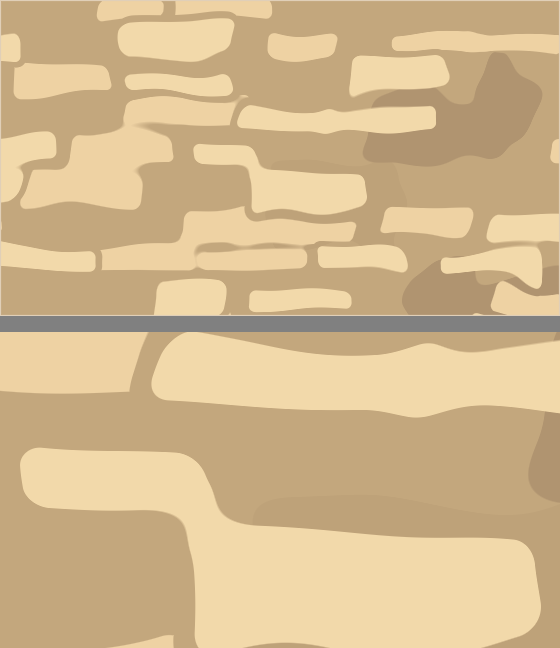
Top, the full canvas; bottom, a detail of the centre.
A WebGL 1 fragment shader for this texture:

```glsl
precision highp float;
// Flat camouflage of wavy, brick-like cream patches over tan and brown.
// Jittered rounded boxes on staggered rows are smoothly merged per tone,
// and gradient noise bends the plane so that every outline is irregular.

uniform vec2 u_resolution;

const vec3 TAN = vec3(0.765, 0.655, 0.49);
const vec3 DEEP_TAN = vec3(0.745, 0.635, 0.475);
const vec3 BROWN = vec3(0.69, 0.58, 0.44);
const vec3 CREAM = vec3(0.95, 0.85, 0.665);
const vec3 SAND = vec3(0.932, 0.822, 0.64);
const vec3 RIM = vec3(0.88, 0.81, 0.72);

const vec2 CELL = vec2(0.36, 0.115);
const float FILL = 0.68;      // share of cells that hold a brick
const float TONE_GAP = 0.022; // ground kept free between the two tones
const float RIM_WIDTH = 0.0035;

vec2 hash2(vec2 p) {
  vec3 q = fract(p.xyx * vec3(0.1031, 0.103, 0.0973));
  q += dot(q, q.yzx + 33.33);
  return fract((q.xx + q.yz) * q.zy);
}

float gradientDot(vec2 corner, vec2 offset) {
  return dot(hash2(corner) * 2.0 - 1.0, offset);
}

float gradientNoise(vec2 p) {
  vec2 i = floor(p), f = fract(p);
  vec2 u = f * f * f * (f * (f * 6.0 - 15.0) + 10.0);
  vec2 e = vec2(1.0, 0.0);
  float low = mix(gradientDot(i, f), gradientDot(i + e, f - e), u.x);
  float high = mix(gradientDot(i + e.yx, f - e.yx),
                   gradientDot(i + e.xx, f - e.xx), u.x);
  return mix(low, high, u.y);
}

vec2 warp(vec2 p, vec2 frequency, float amount) {
  vec2 q = p * frequency;
  return p + amount * vec2(gradientNoise(q + 17.3), gradientNoise(q + 51.7));
}

float roundedBox(vec2 p, vec2 halfSize, float radius) {
  vec2 q = abs(p) - halfSize + radius;
  return length(max(q, 0.0)) + min(max(q.x, q.y), 0.0) - radius;
}

float smoothMin(float a, float b, float k) {
  float h = max(k - abs(a - b), 0.0) / k;
  return min(a, b) - h * h * k * 0.25;
}

float cover(float d, float pixel) {
  return clamp(0.5 - d / pixel, 0.0, 1.0);
}

// One brick with its own size, slope and taper
float brick(vec2 p, vec2 id) {
  vec2 size = hash2(id + 31.0);
  vec2 lean = hash2(id + 67.0) - 0.5;
  vec2 halfSize = mix(vec2(0.09, 0.033), vec2(0.2, 0.055), size);
  p.y += lean.x * 0.12 * p.x;
  halfSize.y *= 1.0 + lean.y * 0.5 * clamp(p.x / halfSize.x, -1.0, 1.0);
  return roundedBox(p, halfSize, 0.024);
}

// Distances to the cream (x) and sand (y) bricks
vec2 brickLayers(vec2 p, float blend) {
  vec2 layers = vec2(1.0);
  float row = floor(p.y / CELL.y);
  for (int j = -1; j <= 1; j++) {
    float y = row + float(j);
    float shift = hash2(vec2(y, 7.0)).x * CELL.x;
    float column = floor((p.x - shift) / CELL.x);
    for (int i = -1; i <= 1; i++) {
      vec2 id = vec2(column + float(i), y);
      vec2 kind = hash2(id + 113.0);
      vec2 jitter = (hash2(id + 5.0) - 0.5) * vec2(0.12, 0.025);
      vec2 center = (id + 0.5) * CELL + vec2(shift, 0.0) + jitter;
      float d = brick(p - center, id);
      if (kind.x < FILL) {
        if (kind.y < 0.52) layers.x = smoothMin(layers.x, d, blend);
        else layers.y = smoothMin(layers.y, d, blend);
      }
    }
  }
  return layers;
}

// Large brown blotches on the right side
float brownPatches(vec2 p) {
  float d = roundedBox(p - vec2(1.38, 0.59), vec2(0.24, 0.12), 0.09);
  d = smoothMin(d, roundedBox(p - vec2(1.61, 0.68), vec2(0.06, 0.13), 0.04), 0.04);
  return min(d, roundedBox(p - vec2(1.6, 0.05), vec2(0.3, 0.11), 0.07));
}

void main() {
  float pixel = 1.0 / u_resolution.y;
  vec2 p = gl_FragCoord.xy * pixel;
  vec2 extent = u_resolution * pixel;

  // Ground
  vec2 loose = warp(p, vec2(4.5, 6.0), 0.13);
  float faint = roundedBox(loose - vec2(1.06, 0.34), vec2(0.2, 0.14), 0.05);
  vec3 color = mix(TAN, DEEP_TAN, cover(faint, pixel));
  color = mix(color, BROWN, cover(brownPatches(loose), pixel));

  // Bricks
  vec2 layers = brickLayers(warp(p, vec2(4.0, 6.0), 0.06), 0.06);
  float sand = max(layers.y, TONE_GAP - layers.x);
  color = mix(color, CREAM, cover(layers.x, pixel));
  color = mix(color, SAND, cover(sand, pixel));

  // Pale rim along the canvas edge
  vec2 inset = min(p, extent - p);
  color = mix(color, RIM, cover(min(inset.x, inset.y) - RIM_WIDTH, pixel));
  gl_FragColor = vec4(color, 1.0);
}
```
